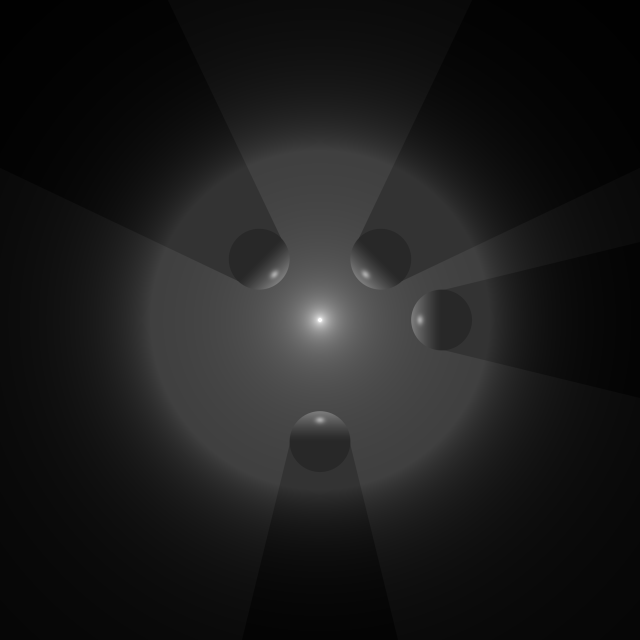
A Shadertoy shader for this background:

```glsl
const int SPHERE_COUNT = 4;
const vec2 SPHERES[SPHERE_COUNT] = vec2[](
    vec2(-0.095, 0.095), vec2(0.095, 0.095), vec2(0.19, 0.0), vec2(0.0, -0.19));
const float SPHERE_RADIUS = 0.0475;
const float SHADOW_RADIUS = 0.045;
const float SPHERE_AMBIENT = 0.155;
const float SPHERE_DIFFUSE = 0.34;
const float DIFFUSE_POWER = 1.35;
const float SPECULAR_GAIN = 0.3;
const float SPECULAR_POWER = 90.0;

const float POOL_RADIUS = 0.265;
const float POOL_LEVEL = 0.2;
const float POOL_FALLOFF = 4.0;
const float LIGHT_GAIN = 0.0139;
const float LIGHT_SOFTNESS = 0.0177;
const float CORE_RADIUS = 0.0027;
const float CORE_GAIN = 0.25;

// Antialiased inside of a signed distance
float coverage(float distance, float pixel) {
    return 1.0 - smoothstep(-pixel, pixel, distance);
}

// Even disc of light that fades past its rim
float ambientPool(float r) {
    return POOL_LEVEL * pow(min(1.0, POOL_RADIUS / max(r, 0.001)), POOL_FALLOFF);
}

// Point light at the centre
float pointLight(float r) {
    float core = r / CORE_RADIUS;
    return LIGHT_GAIN / (r + LIGHT_SOFTNESS) + CORE_GAIN * exp(-core * core);
}

// Coverage of the wedge shadowed by a sphere
float shadowWedge(vec2 p, vec2 center, float pixel) {
    float range = length(center);
    vec2 axis = center / range;
    float along = dot(p, axis);
    float across = abs(p.x * axis.y - p.y * axis.x);
    float sine = SHADOW_RADIUS / range;
    float edge = across * sqrt(1.0 - sine * sine) - along * sine;
    return coverage(edge, pixel) * step(range, along);
}

// Sphere lit from the centre, with a Blinn highlight
float shadeSphere(vec2 offset, vec2 center) {
    vec2 n = offset / max(SPHERE_RADIUS, length(offset));
    vec3 normal = vec3(n, sqrt(max(0.0, 1.0 - dot(n, n))));
    vec3 toLight = vec3(-normalize(center), 0.0);
    vec3 halfway = normalize(toLight + vec3(0.0, 0.0, 1.0));
    float diffuse = pow(max(dot(normal, toLight), 0.0), DIFFUSE_POWER);
    float specular = pow(max(dot(normal, halfway), 0.0), SPECULAR_POWER);
    return SPHERE_AMBIENT + SPHERE_DIFFUSE * diffuse + SPECULAR_GAIN * specular;
}

void mainImage(out vec4 fragColor, in vec2 fragCoord) {
    vec2 p = (fragCoord - 0.5 * iResolution.xy) / iResolution.y;
    float pixel = 0.7 / iResolution.y;
    float r = length(p);

    // Floor light and shadows
    float lit = 1.0;
    for (int i = 0; i < SPHERE_COUNT; i++) {
        lit *= 1.0 - shadowWedge(p, SPHERES[i], pixel);
    }
    float shade = ambientPool(r) + lit * pointLight(r);

    // Spheres over the floor
    for (int i = 0; i < SPHERE_COUNT; i++) {
        vec2 offset = p - SPHERES[i];
        float cover = coverage(length(offset) - SPHERE_RADIUS, pixel);
        shade = mix(shade, shadeSphere(offset, SPHERES[i]), cover);
    }

    fragColor = vec4(vec3(clamp(shade, 0.0, 1.0)), 1.0);
}
```
